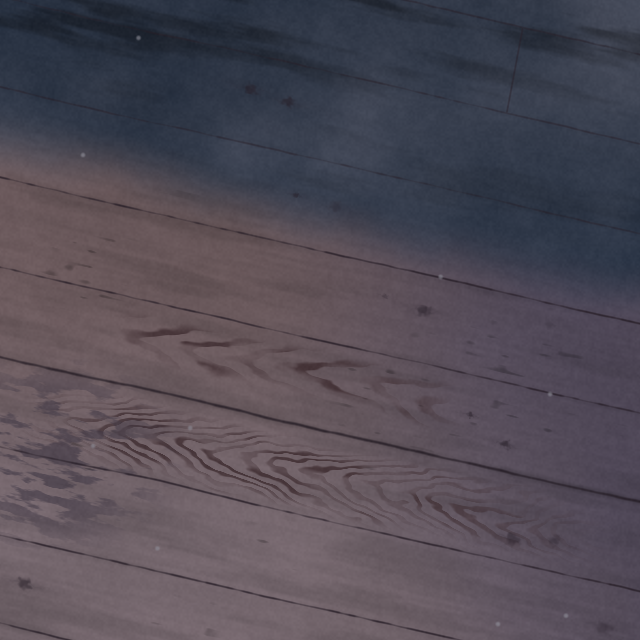
Reproduce this texture procedurally as a three.js fragment shader.

```glsl
// Old floorboards running down to the right, half covered by a soft blue shadow.
// Board space gives seams and fibres; warped chevron bands make the wood figure,
// and hashed loops scatter knots and dust over noise-mottled light.
varying vec2 vUv;

float hash(vec2 p) {
  vec3 q = fract(p.xyx * 0.1031);
  q += dot(q, q.yzx + 33.33);
  return fract((q.x + q.y) * q.z);
}

float noise(vec2 p) {
  vec2 i = floor(p), f = fract(p);
  f = f * f * (3.0 - 2.0 * f);
  return mix(mix(hash(i), hash(i + vec2(1, 0)), f.x),
             mix(hash(i + vec2(0, 1)), hash(i + vec2(1, 1)), f.x), f.y);
}

float fbm(vec2 p) {
  float sum = 0.0, amp = 0.53;
  for (int i = 0; i < 4; i++) {
    sum += amp * noise(p);
    p = p * 2.03 + 17.3;
    amp *= 0.5;
  }
  return sum;
}

// Chevron growth rings, open to the right; t runs across the board
float figure(float along, float t, float id) {
  float heavy = 1.0 - step(2.5, id);
  vec2 w = vec2(along * 8.0, t * 2.5 + id * 9.0);
  t += mix(-0.08, 0.05, heavy) + 0.25 * (fbm(w + 40.0) - 0.5);
  float x = along + 0.15 * (fbm(w) - 0.5) + 0.012 * (noise(w * vec2(5.0, 9.0)) - 0.5);
  float ring = fract((x - 0.46 * sqrt(t * t + 0.003)) * mix(10.0, 21.0, heavy));
  float band = smoothstep(0.48, 0.7, ring) * smoothstep(1.0, 0.91, ring);
  float reach = smoothstep(mix(0.08, -0.06, heavy), 0.16, along)
              * smoothstep(mix(0.68, 0.98, heavy), 0.5, along);
  float core = smoothstep(mix(0.32, 0.46, heavy), 0.16, abs(t));
  float patchy = smoothstep(0.35, 0.6, noise(w * vec2(1.6, 2.4) + 7.0));
  return band * reach * core * mix(0.2 + 0.15 * heavy, 1.0, patchy);
}

// Dark knots with a short streak along the fibre
float knots(vec2 p) {
  float dark = 0.0;
  for (int i = 0; i < 17; i++) {
    float n = float(i);
    float row = mod(n * 3.0, 8.0) + 0.25 + 0.5 * hash(vec2(n, 4.0));
    vec2 c = vec2(fract(n * 0.618 + 0.15) * 1.15 - 0.15, 0.024 + 0.14 * row);
    float size = mix(0.004, 0.012, hash(vec2(n, 9.0)));
    vec2 q = (p - c) / size;
    q += 0.9 * (vec2(noise(q * 1.6 + n), noise(q * 1.6 + n + 30.0)) - 0.5);
    float spot = smoothstep(1.4, 0.3, length(q * vec2(0.75, 1.0)));
    float streak = 0.5 * exp(-1.8 * abs(q.y) - 0.4 * abs(q.x));
    dark = max(dark, max(spot * 0.75, streak) * mix(0.35, 1.0, hash(vec2(n, 2.0))));
  }
  return dark;
}

// A few pale specks, one per chosen grid cell
float dust(vec2 uv) {
  vec2 cell = floor(uv * 11.0);
  vec2 c = 0.2 + 0.6 * vec2(hash(cell + 3.0), hash(cell + 8.0));
  float d = length(fract(uv * 11.0) - c) / 11.0;
  return step(0.93, hash(cell + 21.0)) * smoothstep(0.0055, 0.001, d);
}

void main() {
  vec2 uv = vUv;
  vec2 p = vec2(uv.x - 0.188 * uv.y, uv.y + 0.228 * uv.x);
  p.y += 0.005 * (noise(p * vec2(5.0, 3.0)) - 0.5) + 0.0012 * (noise(p * vec2(45.0, 9.0)) - 0.5);
  float board = (p.y - 0.024) / 0.14;
  float id = floor(board), t = fract(board) - 0.5;
  float mottle = fbm(uv * 5.0) - 0.5;

  // Lit wood, cooler toward the right
  vec3 wood = mix(vec3(0.455, 0.4, 0.425), vec3(0.425, 0.355, 0.365), smoothstep(0.15, 0.6, uv.y));
  wood = mix(wood, vec3(0.312, 0.282, 0.345),
             smoothstep(0.42, 1.02, uv.x + 0.35 * (uv.y - 0.3) + 0.15 * mottle));

  // Blue shadow with a blurred, slightly bent edge
  float saddle = 0.47 + 6.5 * (uv.x - 0.45) * (uv.y - 0.82) + 1.5 * mottle;
  vec3 shade = mix(vec3(0.16, 0.197, 0.26), vec3(0.258, 0.278, 0.335), clamp(saddle, 0.0, 1.0));
  float edge = 0.778 - 0.29 * uv.x + 0.065 * uv.x * uv.x;
  float shadow = smoothstep(-0.06, 0.06, uv.y - edge + 0.07 * mottle);
  vec3 color = mix(wood, shade, shadow);

  // Board tone, fibres and broad stains
  float fibre = noise(p * vec2(9.0, 170.0)) - 0.5;
  color *= 1.0 + 0.05 * (hash(vec2(id, 5.0)) - 0.5) + 0.15 * mottle;
  color *= 1.0 + mix(0.05, 0.03, shadow) * fibre;
  float smear = smoothstep(0.48, 0.75, fbm(p * vec2(5.0, 32.0)));
  color *= 1.0 - smear * mix(0.08, 0.32, smoothstep(0.82, 0.98, uv.y));

  // Brown figure on two boards, worn grey patch at the left, sparse flecks
  if (id > 1.5 && id < 3.5)
    color = mix(color, vec3(0.245, 0.175, 0.19), 0.82 * figure(p.x, t, id));
  float worn = smoothstep(1.2, 0.4, length((uv - vec2(0.08, 0.29)) / vec2(0.2, 0.15)));
  float flakes = smoothstep(0.46, 0.6, fbm(p * vec2(22.0, 75.0)));
  color = mix(color, vec3(0.25, 0.22, 0.27), 0.6 * worn * flakes);
  float fleck = smoothstep(0.84, 1.0, noise(p * vec2(34.0, 120.0) + 5.0));
  color *= 1.0 - 0.22 * (1.0 - shadow) * fleck * smoothstep(0.55, 0.75, noise(uv * 7.0 + 60.0));

  // Thin broken seams, one bolder, and one butt joint
  float line = floor(board + 0.5);
  float gap = abs(board - line) * 0.14;
  float bold = 1.0 - smoothstep(0.0, 0.5, abs(line - 3.0));
  float wear = smoothstep(0.2, 0.7, 0.5 * noise(vec2(p.x * 14.0, line * 7.0))
                                  + 0.5 * noise(vec2(p.x * 70.0, line * 11.0)));
  float width = 0.0022 + 0.0008 * wear + 0.001 * bold;
  float seam = smoothstep(width, 0.0, gap) * mix(0.3 + 0.35 * bold, 0.85, wear);
  float joint = smoothstep(0.0028, 0.0, abs(p.x - 0.637)) * step(6.5, id) * step(id, 7.5);
  color = mix(color, vec3(0.16, 0.125, 0.16), max(seam * mix(0.95, 0.6, shadow), 0.5 * joint));
  color *= 1.0 - 0.08 * smoothstep(0.01, 0.0, gap) * (0.3 + bold);

  // Knots, dust and film grain
  color = mix(color, vec3(0.15, 0.12, 0.155), 0.8 * knots(p));
  color = mix(color, vec3(0.56, 0.56, 0.6), 0.6 * dust(uv));
  color += 0.02 * (noise(uv * 300.0) - 0.5) + 0.016 * (noise(uv * 120.0) - 0.5);
  gl_FragColor = vec4(color, 1.0);
}
```
